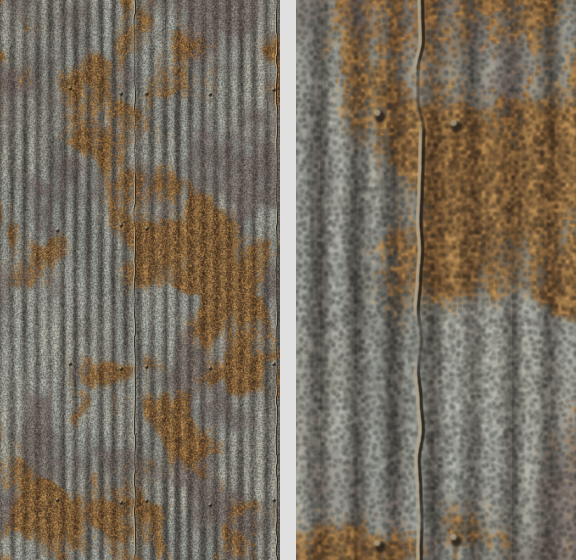
Left: the whole. Right: its middle third, enlarged.
A WebGL 2 fragment shader for this texture:

```glsl
#version 300 es
precision highp float;
// Weathered corrugated steel sheets with rust patches, lap seams and bolts.
uniform vec2 u_resolution;
out vec4 fragColor;

// Lengths are in canvas widths: x runs 0..1, y runs 0..2.
const float RIDGES = 22.0;
const float SEAM_FIRST = 0.478;
const float SEAM_STEP = 0.507;
const float SEAM_WIDTH = 0.0032;
const float BOLT_FIRST = 0.205;
const float BOLT_STEP = 0.49;
const float BOLT_RADIUS = 0.0062;
const float RUST_LEVEL = 0.555;
const float GRIT = 0.19;

const vec3 CREST = vec3(0.59, 0.585, 0.545);
const vec3 GROOVE = vec3(0.295, 0.285, 0.265);
const vec3 BLUE_STEEL = vec3(0.51, 0.54, 0.53);
const vec3 STAIN = vec3(0.34, 0.285, 0.27);
const vec3 RUST_DARK = vec3(0.32, 0.21, 0.11);
const vec3 RUST_LIGHT = vec3(0.59, 0.42, 0.21);
const vec3 BARE_EDGE = vec3(0.70, 0.65, 0.55);
const vec3 SHADOW = vec3(0.14, 0.12, 0.10);

float hash(vec2 p) {
  vec3 q = fract(p.xyx * 0.1031);
  q += dot(q, q.yzx + 33.33);
  return fract((q.x + q.y) * q.z);
}

float noise(vec2 p) {
  vec2 i = floor(p), f = fract(p);
  f = f * f * (3.0 - 2.0 * f);
  return mix(mix(hash(i), hash(i + vec2(1, 0)), f.x),
             mix(hash(i + vec2(0, 1)), hash(i + vec2(1, 1)), f.x), f.y);
}

float layered(vec2 p) {
  float sum = 0.0, weight = 0.5;
  for (int i = 0; i < 5; i++) {
    sum += weight * noise(p);
    p = mat2(1.6, 1.2, -1.2, 1.6) * p + 17.3;
    weight *= 0.5;
  }
  return sum / 0.97;
}

// Distance to the nearest of the jittered cell points.
float cellular(vec2 p) {
  vec2 i = floor(p), f = fract(p);
  float nearest = 2.0;
  for (int y = -1; y <= 1; y++)
    for (int x = -1; x <= 1; x++) {
      vec2 o = vec2(x, y);
      vec2 jitter = vec2(hash(i + o), hash(i + o + 71.7));
      nearest = min(nearest, length(o + jitter - f));
    }
  return nearest;
}

vec3 addSeam(vec3 color, vec2 p) {
  float nearest = clamp(floor((p.x - SEAM_FIRST) / SEAM_STEP + 0.5), 0.0, 1.0);
  float wobble = (noise(vec2(nearest * 9.0, p.y * 28.0)) - 0.5) * 0.007;
  float d = p.x - SEAM_FIRST - SEAM_STEP * nearest - wobble;
  float torn = smoothstep(0.38, 0.62, noise(vec2(nearest * 5.0 + 3.0, p.y * 14.0)));
  float lip = 1.0 - smoothstep(0.2, 1.0, abs(d) / SEAM_WIDTH);
  float gap = 1.0 - smoothstep(0.2, 1.0, abs(d - SEAM_WIDTH * 1.3) / SEAM_WIDTH);
  color = mix(color, SHADOW, gap * (0.4 + 0.45 * torn));
  return mix(color, BARE_EDGE, lip * (0.2 + 0.65 * torn));
}

vec3 addBolt(vec3 color, vec2 p) {
  float ridge = floor(p.x * RIDGES);
  float row = floor((p.y - BOLT_FIRST) / BOLT_STEP + 0.5);
  float shift = mod(row, 2.0) * step(ridge, 7.0);
  float column = ridge < 11.0 ? ridge + 1.0 - shift : ridge - 1.0;
  float present = step(mod(column, 5.0), 0.5) * step(2.0, ridge);
  present *= step(0.12, hash(vec2(ridge, row + 4.0)));
  float drop = (hash(vec2(ridge + 8.0, row)) - 0.5) * 0.025;
  vec2 d = p - vec2((ridge + 0.5) / RIDGES, BOLT_FIRST + row * BOLT_STEP + drop);
  float shade = 1.0 - smoothstep(0.5, 1.5, length(d - vec2(0.3, -0.5) * BOLT_RADIUS) / BOLT_RADIUS);
  float head = 1.0 - smoothstep(0.3, 0.9, length(d + vec2(0.3, -0.3) * BOLT_RADIUS) / BOLT_RADIUS);
  float streak = smoothstep(0.0, -0.01, d.y) * smoothstep(-0.12, -0.01, d.y)
               * (1.0 - smoothstep(0.0, 0.006, abs(d.x)));
  color = mix(color, RUST_DARK, 0.4 * streak * present);
  color = mix(color, SHADOW, 0.85 * shade * present);
  return mix(color, BARE_EDGE, 0.75 * head * present);
}

void main() {
  vec2 p = gl_FragCoord.xy / u_resolution.x;
  float pits = cellular(p * 120.0);
  float grain = 0.6 * noise(p * 230.0) + 0.4 * noise(p * vec2(160.0, 80.0) + 31.0);
  float weather = layered(p * vec2(5.0, 3.2) + 40.0);
  float streaks = layered(p * vec2(44.0, 3.5) + 11.0);

  // Corrugation, with a different strength and tone on each ridge
  float phase = p.x * RIDGES + (noise(vec2(p.x * 9.0, p.y * 2.0)) - 0.5) * 0.16;
  float ridge = floor(phase);
  float wave = 0.5 - 0.5 * cos(6.28318 * phase);
  float side = 0.09 * sin(6.28318 * phase);
  float depth = 0.6 + 0.4 * hash(vec2(ridge, 5.0));
  float light = mix(0.62, wave, depth) + side + (streaks - 0.5) * 0.75 + (weather - 0.5) * 0.7;
  vec3 color = mix(GROOVE, CREST, clamp(light, 0.0, 1.0));
  color = mix(color, BLUE_STEEL, 0.45 * wave * smoothstep(0.42, 0.65, layered(p * 4.0 + 63.0)));

  // Brown stains and thin dark scratches
  float stain = smoothstep(0.5, 0.7, layered(p * vec2(7.0, 6.0) + 90.0) + (grain - 0.5) * 0.2);
  float vein = 1.0 - smoothstep(0.0, 0.025, abs(layered(p * vec2(6.0, 8.0) + 120.0) - 0.5));
  color = mix(color, STAIN, 0.55 * stain + 0.22 * vein * grain);

  // Rust patches with ragged edges, running down the ridges
  vec2 warp = vec2(noise(p * 12.0), noise(p * 12.0 + 50.0)) * 0.07;
  float patches = layered((p + warp) * vec2(5.5, 4.5) + 7.0) + (streaks - 0.5) * 0.18;
  float rust = smoothstep(-0.03, 0.10, patches - RUST_LEVEL + (grain - 0.5) * 0.14);
  vec3 rustColor = mix(RUST_DARK, RUST_LIGHT, clamp(0.15 + 0.45 * wave + (grain - 0.4) * 0.8, 0.0, 1.0));
  color = mix(color, rustColor, 0.82 * rust);

  // Gritty pitted surface, then joints and fixings
  color *= 1.0 + GRIT * (2.0 * grain - 1.0) * (1.6 - 0.6 * wave);
  color *= 0.88 + 0.24 * smoothstep(0.05, 0.65, pits);
  color = addSeam(color, p);
  color = addBolt(color, p);
  fragColor = vec4(clamp(color, 0.0, 1.0), 1.0);
}
```
